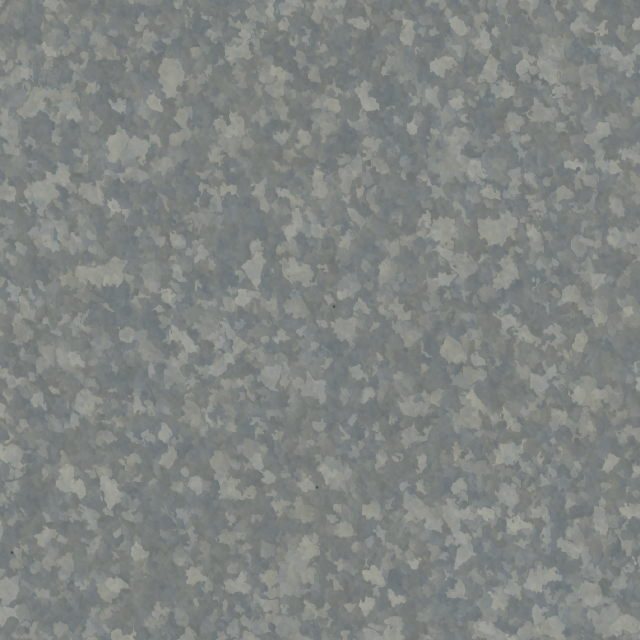
Reproduce this texture procedurally as a three.js fragment shader.

```glsl
// Weathered galvanised metal: pale crystal flakes over blue-grey zinc.
// Layers of soft-edged cellular noise, each cell stretched and turned its own way,
// give the flakes; layered sines add broad stains and faint vertical streaks.

varying vec2 vUv;

vec3 hash3(vec2 p) {
  vec3 q = fract(p.xyx * vec3(0.1031, 0.1030, 0.0973));
  q += dot(q, q.yxz + 33.33);
  return fract((q.xxy + q.yzz) * q.zyx);
}

// Blends the random values of nearby cells: x tone, y warmth, z paleness.
vec3 flakes(vec2 uv, float scale, float paleFrom) {
  vec2 p = uv * scale;
  vec2 cell = floor(p);
  float sharpness = 1150.0 / scale;
  vec3 sum = vec3(0.0);
  float total = 0.0;
  for (int j = -1; j <= 1; j++) {
    for (int i = -1; i <= 1; i++) {
      vec2 id = cell + vec2(float(i), float(j));
      vec3 place = hash3(id + scale);
      vec3 look = hash3(id + scale * 2.0 + 71.0);
      vec2 r = p - id - 0.1 - 0.8 * place.xy;

      // Most flakes lean from upper left to lower right
      float angle = 0.35 + (place.z - 0.5) * 1.8;
      float c = cos(angle), s = sin(angle);
      r = vec2(c * r.x + s * r.y, c * r.y - s * r.x);
      float stretch = 1.0 + 0.4 * look.z;
      float weight = exp(-sharpness * length(r * vec2(stretch, 1.0 / stretch)));

      sum += weight * vec3(look.xy, smoothstep(paleFrom, 1.0, look.x));
      total += weight;
    }
  }
  return sum / total;
}

// Broad, slow variation in about -1..1
float stain(vec2 p) {
  float a = sin(p.x * 9.0 + 2.0 * sin(p.y * 7.0 + 1.0));
  float b = sin(p.y * 13.0 + 1.7 * sin(p.x * 11.0 + 4.0));
  float c = sin((p.x + p.y) * 23.0 + 2.0 * sin((p.x - p.y) * 17.0));
  return a * 0.4 + b * 0.35 + c * 0.25;
}

// Faint vertical drawing marks
float streaks(vec2 p) {
  float x = p.x + 0.004 * sin(p.y * 9.0);
  float lines = sin(x * 97.0) + sin(x * 211.0 + 1.3) + sin(x * 389.0 + 4.1);
  return lines / 3.0 * (0.6 + 0.4 * sin(p.y * 8.0 + x * 31.0));
}

// Rare tiny dark pits
float pits(vec2 uv) {
  vec2 p = uv * 11.0;
  vec3 h = hash3(floor(p) + 19.0);
  float d = length(fract(p) - 0.2 - 0.6 * h.xy);
  return step(0.97, h.z) * (1.0 - smoothstep(0.01, 0.035, d));
}

void main() {
  // Fine grain also nudges the larger flakes, so their outlines are ragged
  vec3 grain = flakes(vUv, 138.0, 0.8);
  vec3 dust = flakes(vUv + 0.19, 215.0, 0.8);
  vec2 p = vUv + (grain.xy - 0.5) * 0.008 + (dust.xy - 0.5) * 0.003;
  p += 0.002 * sin(p.yx * vec2(130.0, 157.0) + 2.0 * sin(p * 71.0));

  vec3 large = flakes(p, 32.0, 0.86);
  vec3 medium = flakes(p + 0.37, 50.0, 0.76);
  vec3 small = flakes(p + 0.71, 86.0, 0.72);
  float patches = stain(vUv);

  // Pale flakes thin out inside the calmer stains
  float pale = max(large.z * 0.9, max(medium.z, small.z * 0.7));
  pale *= 0.95 + 0.08 * patches;

  float tone = 0.25 + pale * 0.6;
  tone += (large.x - 0.5) * 0.10 + (medium.x - 0.5) * 0.17 + (small.x - 0.5) * 0.21;
  tone += (grain.x - 0.5) * 0.17 + (dust.x - 0.5) * 0.12;
  tone += patches * 0.02 + streaks(vUv) * 0.025;

  vec3 darkZinc = vec3(0.430, 0.454, 0.457);
  vec3 paleZinc = vec3(0.622, 0.630, 0.597);
  vec3 color = mix(darkZinc, paleZinc, clamp(tone, -0.1, 1.1));

  // Olive and blue tints vary by flake and by stain
  float warmth = (medium.y - 0.5) * 0.7 + (large.y - 0.5) * 0.5 + (small.y - 0.5) * 0.5;
  warmth += 0.25 * stain(vUv.yx + 0.6);
  color += warmth * vec3(0.016, 0.005, -0.018);

  color *= 1.0 - 0.35 * pits(vUv);
  gl_FragColor = vec4(color, 1.0);
}
```
